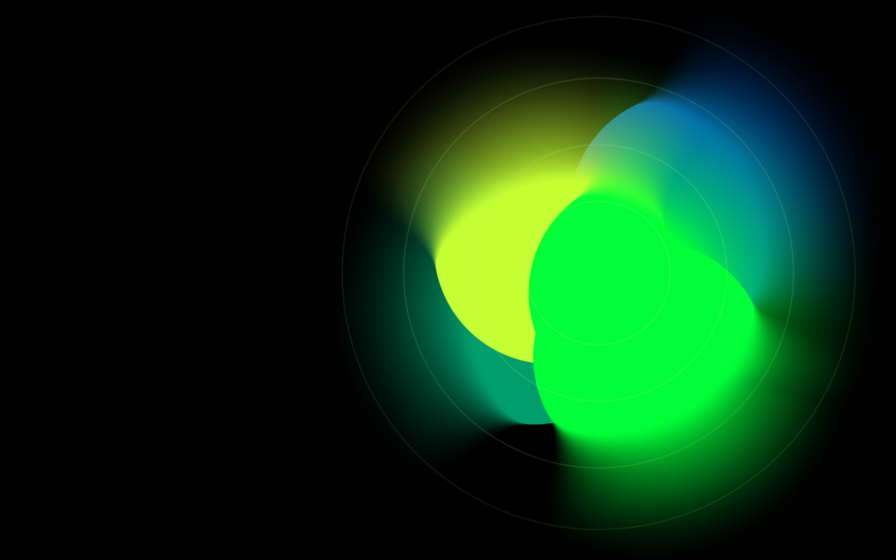
A Shadertoy shader for this background:

```glsl
const float DISC_RADIUS = 0.208;

const vec3 TEAL  = vec3(0.00, 0.62, 0.42);
const vec3 BLUE  = vec3(0.01, 0.33, 0.76);
const vec3 LIME  = vec3(0.77, 1.00, 0.20);
const vec3 GREEN = vec3(0.00, 1.00, 0.22);
const vec3 RING_TINT = vec3(0.70, 0.90, 0.50);

// Disc coverage: crisp on one side, blurring progressively along softDir
float softDisc(vec2 p, vec2 center, vec2 softDir, float blur, float pixel) {
    vec2 offset = p - center;
    float along = dot(offset, normalize(softDir)) / DISC_RADIUS;
    float width = pixel + blur * smoothstep(0.0, 1.0, along);
    return 1.0 - smoothstep(-width, width, length(offset) - DISC_RADIUS);
}

// Thin antialiased circle outline
float ring(vec2 p, vec2 center, float radius, float halfWidth, float pixel) {
    float d = abs(length(p - center) - radius);
    return 1.0 - smoothstep(halfWidth - 0.5 * pixel, halfWidth + pixel, d);
}

// Sine hash
float hash(vec2 p) {
    return fract(sin(dot(p, vec2(12.9898, 78.233))) * 43758.5453);
}

void mainImage(out vec4 fragColor, in vec2 fragCoord) {
    vec2 p = (fragCoord - 0.5 * iResolution.xy) / iResolution.y;
    float pixel = 1.0 / iResolution.y;
    vec3 color = vec3(0.0);

    // Overlapping discs, back to front
    color = mix(color, TEAL,  softDisc(p, vec2(0.154, -0.050), vec2(-1.00, 0.05), 0.17, pixel));
    color = mix(color, BLUE,  softDisc(p, vec2(0.425, 0.125), vec2(0.90, 0.43), 0.16, pixel));
    color = mix(color, LIME,  softDisc(p, vec2(0.183, 0.058), vec2(-0.20, 1.00), 0.17, pixel));
    color = mix(color, GREEN, softDisc(p, vec2(0.352, -0.023), vec2(0.80, 0.60), 0.23, pixel));
    color = mix(color, GREEN, softDisc(p, vec2(0.360, -0.138), vec2(0.50, -0.86), 0.17, pixel));

    // Concentric rings, fainter outward
    vec4 radii = vec4(0.128, 0.229, 0.348, 0.458);
    for (int i = 0; i < 4; i++) {
        float opacity = 0.18 - 0.033 * float(i);
        float line = ring(p, vec2(0.269, 0.0125), radii[i], 0.001, pixel);
        color = mix(color, RING_TINT, opacity * line);
    }

    // Fine dither against banding
    color += (hash(fragCoord) - 0.5) / 255.0;
    fragColor = vec4(clamp(color, 0.0, 1.0), 1.0);
}
```
